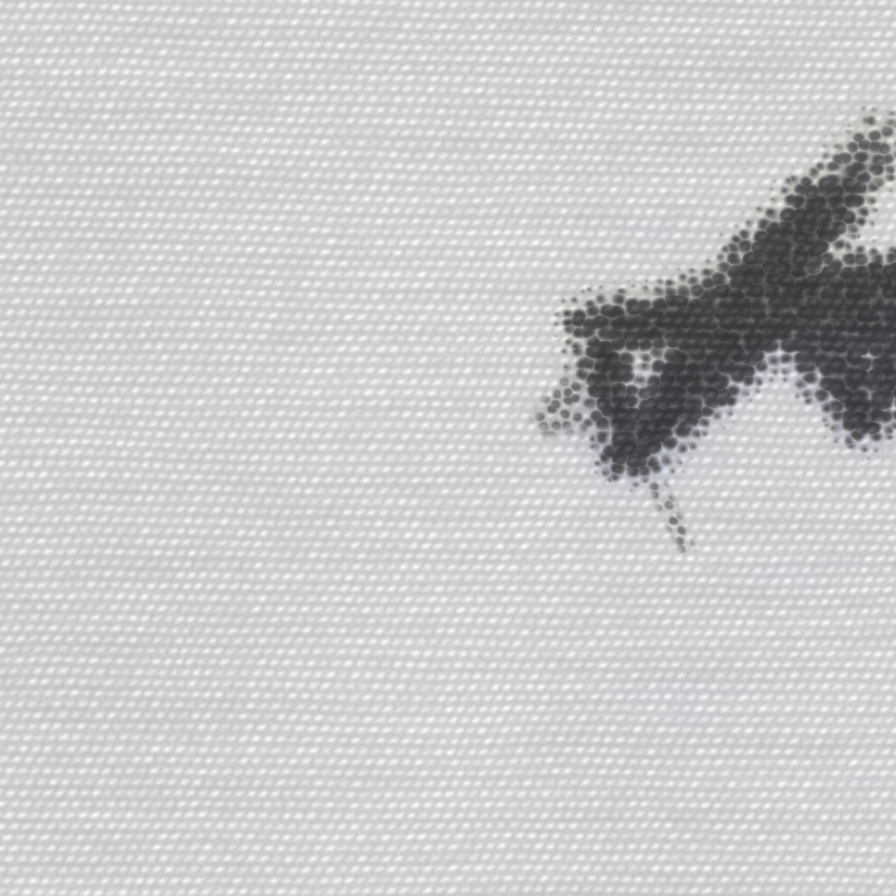
Give the GLSL for this texture, as a WebGL 2 fragment shader.

```glsl
#version 300 es
precision highp float;
// Pale woven linen with a dark, mottled brush stain reaching in from the right.
uniform vec2 u_resolution;
out vec4 fragColor;

const vec2 THREADS = vec2(74.0, 82.0);
const vec3 INK = vec3(0.215, 0.215, 0.228);

float hash(vec2 p) {
    p = fract(p * vec2(0.1031, 0.1137));
    p += dot(p, p.yx + 33.33);
    return fract((p.x + p.y) * p.x * 17.0);
}

// Distance to the nearest jittered point.
float cellular(vec2 p) {
    vec2 cell = floor(p), local = p - cell;
    float nearest = 2.0;
    for (int j = -1; j <= 1; j++)
        for (int i = -1; i <= 1; i++) {
            vec2 o = vec2(i, j);
            vec2 jitter = vec2(hash(cell + o), hash(cell + o + 57.0));
            nearest = min(nearest, length(o + 0.15 + 0.7 * jitter - local));
        }
    return nearest;
}

float layeredSines(vec2 p) {
    float sum = 0.0, gain = 0.5;
    for (int i = 0; i < 4; i++) {
        sum += gain * sin(p.x + 1.7 * sin(p.y)) * cos(p.y + 1.3 * sin(p.x * 0.7));
        p = mat2(1.6, 0.5, -0.5, 1.6) * p + 2.3;
        gain *= 0.6;
    }
    return sum;
}

// Signed distance to a stroke whose radius runs from ra to rb.
float stroke(vec2 p, vec2 a, vec2 b, float ra, float rb) {
    vec2 ab = b - a;
    float t = clamp(dot(p - a, ab) / dot(ab, ab), 0.0, 1.0);
    return length(p - a - ab * t) - mix(ra, rb, t);
}

float stainDistance(vec2 p) {
    float d = stroke(p, vec2(0.985, 0.845), vec2(0.905, 0.750), 0.022, 0.043);
    d = min(d, stroke(p, vec2(0.905, 0.750), vec2(0.835, 0.650), 0.043, 0.065));
    d = min(d, stroke(p, vec2(0.835, 0.650), vec2(0.705, 0.500), 0.062, 0.034));
    d = min(d, stroke(p, vec2(0.658, 0.636), vec2(0.800, 0.640), 0.023, 0.050));
    d = min(d, stroke(p, vec2(0.675, 0.605), vec2(0.695, 0.515), 0.030, 0.032));
    d = min(d, stroke(p, vec2(0.850, 0.655), vec2(1.020, 0.655), 0.060, 0.065));
    d = min(d, stroke(p, vec2(0.920, 0.615), vec2(0.965, 0.542), 0.044, 0.035));
    return min(d, stroke(p, vec2(1.000, 0.620), vec2(0.985, 0.555), 0.040, 0.025));
}

// Thread relief: staggered, slightly tilted bumps of uneven height.
float weave(vec2 p) {
    float row = floor(p.y);
    float x = p.x + 0.5 * mod(row, 2.0) + 0.25 * hash(vec2(row, 9.0));
    vec2 f = vec2(fract(x), fract(p.y)) - 0.5;
    f.y -= 0.28 * f.x;
    float height = 0.65 + 0.7 * hash(vec2(floor(x), row));
    return height * exp(-7.0 * f.x * f.x - 14.0 * f.y * f.y);
}

void main() {
    vec2 uv = gl_FragCoord.xy / u_resolution;

    // Threads drift gently and sag to the right near the top.
    vec2 threadPos = uv * THREADS;
    threadPos.y += 1.6 * uv.x * uv.y + 0.3 * layeredSines(uv * vec2(7.0, 11.0));
    threadPos.x += 0.5 * layeredSines(uv * vec2(9.0, 6.0) + 4.0);
    float relief = weave(threadPos);

    // Cloth: broad shade, long horizontal slubs and fine grain.
    float broad = layeredSines(uv * 5.0 + 1.0);
    float slub = layeredSines(uv * vec2(6.0, 75.0));
    float grain = cellular(threadPos * 1.7) - 0.45;
    float tone = 0.785 + 0.135 * relief + 0.012 * broad + 0.020 * slub - 0.045 * grain;
    vec3 cloth = tone + vec3(-0.002, 0.0, 0.003);
    cloth += vec3(0.006, 0.002, -0.008) * layeredSines(uv * vec2(8.0, 25.0) + 6.0);

    // Ink catches on separate threads, so its rim breaks into dots.
    float speckle = cellular(threadPos * 0.95 + 3.0) - 0.42;
    float rough = layeredSines(uv * 55.0);
    float d = stainDistance(uv) + 0.008 * rough;
    float ink = smoothstep(0.012, -0.016, d + 0.040 * speckle);
    float upperFade = smoothstep(0.76, 0.87, uv.y);
    ink *= 1.0 - upperFade * (0.25 + 0.7 * smoothstep(-0.15, 0.3, speckle));

    // Thin dry patch at the left and a broken trail below.
    float dry = stroke(uv, vec2(0.615, 0.535), vec2(0.655, 0.555), 0.018, 0.038);
    float dots = smoothstep(0.12, -0.22, speckle);
    float dryInk = smoothstep(0.014, -0.012, dry) * (0.18 + 0.60 * dots);
    float trail = stroke(uv, vec2(0.735, 0.455), vec2(0.767, 0.388), 0.008, 0.005);
    float trailInk = smoothstep(0.009, -0.004, trail) * (0.08 + 0.6 * dots);
    ink = max(ink, max(dryInk, trailInk));

    // Cool halo below the stain, warm one above.
    float halo = exp(-max(d, 0.0) * 75.0);
    float above = smoothstep(-0.06, 0.06, uv.y - 0.38 - 0.3 * uv.x);
    cloth -= halo * mix(vec3(0.07, 0.065, 0.025), vec3(0.045, 0.055, 0.085), above);

    float depth = smoothstep(0.0, -0.035, d);
    vec3 pigment = INK + 0.09 * relief + 0.08 * (1.0 - depth);
    pigment += 0.10 * smoothstep(0.0, 0.35, speckle) + 0.025 * rough;
    fragColor = vec4(clamp(mix(cloth, pigment, 0.97 * ink), 0.0, 1.0), 1.0);
}
```
